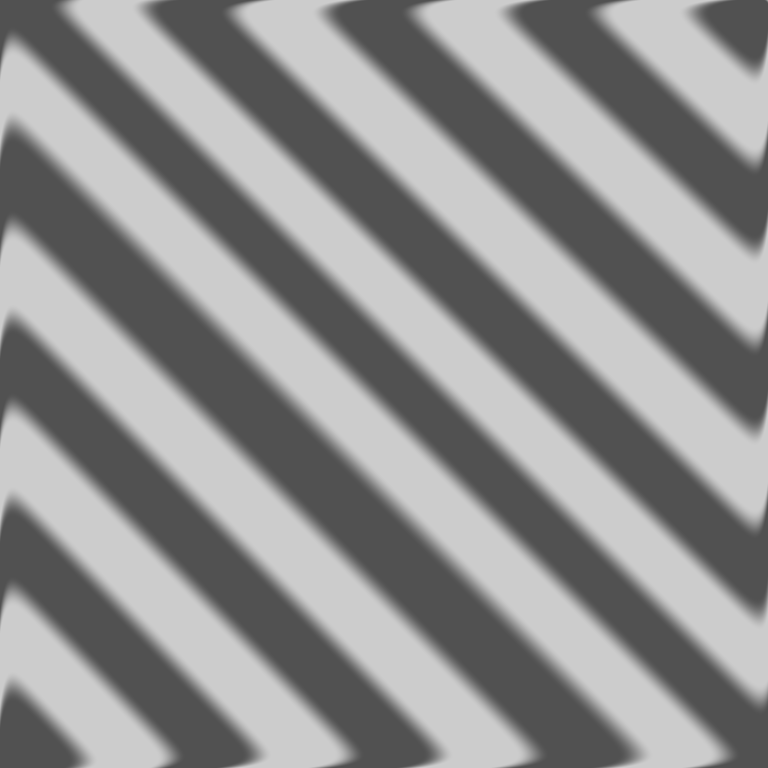
Reproduce this pattern procedurally as a Shadertoy shader.

```glsl
const vec3 DARK_GRAY = vec3(0.318);
const vec3 LIGHT_GRAY = vec3(0.800);
const float PERIOD = 0.237;       // stripe spacing measured along an axis
const float CENTRE_PINCH = 0.014; // narrows the gap at the main diagonal
const float SOFTNESS = 0.020;     // half width of the blurred edge

// Sharp turn of the stripes that fades away from a border
float borderBend(float distanceToBorder) {
    return 0.065 * exp(-distanceToBorder / 0.008);
}

// Diagonal coordinate, hooked back at all four borders
float bentDiagonal(vec2 p) {
    float along = p.x + p.y - 1.0;
    float diagonal = (p.x - p.y) * (1.0 - 0.03 * along);
    float endStrength = mix(0.4, 1.0, smoothstep(0.15, 0.30, p.x));
    float sideStrength = mix(0.4, 1.0, smoothstep(0.15, 0.30, 1.0 - p.y));
    diagonal += borderBend(p.x) - sideStrength * borderBend(1.0 - p.x);
    diagonal += endStrength * (borderBend(1.0 - p.y) - borderBend(p.y));
    return diagonal;
}

// Light stripe coverage, with thinner stripes beside the main diagonal
float stripeMask(float diagonal, float softness) {
    float centre = mix(0.0195, 0.005, smoothstep(0.10, 0.30, abs(diagonal)));
    float offset = abs(diagonal - centre);
    float halfWidth = mix(0.055, 0.0605, smoothstep(0.14, 0.24, offset));
    float toStripe = abs(fract((offset + CENTRE_PINCH) / PERIOD) - 0.5) * PERIOD;
    return 1.0 - smoothstep(-softness, softness, toStripe - halfWidth);
}

void mainImage(out vec4 fragColor, in vec2 fragCoord) {
    vec2 uv = fragCoord / iResolution.xy;
    vec2 p = vec2(uv.x, 1.0 - uv.y); // measured from the upper left
    float mask = stripeMask(bentDiagonal(p), SOFTNESS);
    fragColor = vec4(mix(DARK_GRAY, LIGHT_GRAY, mask), 1.0);
}
```
